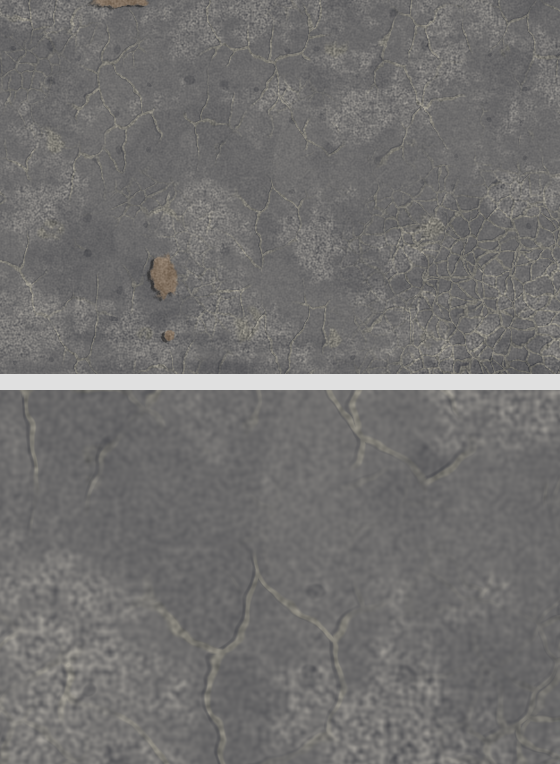
Top: the whole. Bottom: its middle third, enlarged.
This texture is drawn by a WebGL 1 fragment shader. Its source:

```glsl
precision highp float;
uniform vec2 u_resolution;

vec2 hash2(vec2 c) {
  return fract(sin(vec2(dot(c, vec2(127.1, 311.7)), dot(c, vec2(269.5, 183.3)))) * 43758.55);
}

float corner(vec2 cell, vec2 offset) {
  return dot(hash2(cell) * 2.0 - 1.0, offset);
}

float gradientNoise(vec2 p) {
  vec2 i = floor(p), f = fract(p);
  vec2 u = f * f * f * (f * (f * 6.0 - 15.0) + 10.0);
  vec2 e = vec2(1.0, 0.0);
  return mix(mix(corner(i, f), corner(i + e, f - e), u.x),
             mix(corner(i + e.yx, f - e.yx), corner(i + 1.0, f - 1.0), u.x), u.y);
}

float fbm(vec2 p) {
  float sum = 0.0, amp = 1.0;
  for (int i = 0; i < 4; i++) {
    sum += amp * gradientNoise(p);
    p = mat2(1.6, 1.2, -1.2, 1.6) * p + 17.3;
    amp *= 0.5;
  }
  return sum;
}

// Distance to the nearest border between Voronoi cells
float cellBorder(vec2 p) {
  vec2 i = floor(p), f = fract(p), nearest = vec2(0.0);
  float best = 9.0, border = 9.0;
  for (int y = -1; y <= 1; y++)
    for (int x = -1; x <= 1; x++) {
      vec2 g = vec2(float(x), float(y));
      vec2 r = g + hash2(i + g) - f;
      if (dot(r, r) < best) { best = dot(r, r); nearest = r; }
    }
  for (int y = -2; y <= 2; y++)
    for (int x = -2; x <= 2; x++) {
      vec2 g = vec2(float(x), float(y));
      vec2 r = g + hash2(i + g) - f;
      vec2 d = r - nearest;
      if (dot(d, d) > 0.0001) border = min(border, dot(0.5 * (r + nearest), normalize(d)));
    }
  return border;
}

float crackLine(vec2 p, vec2 scale, float width) {
  return 1.0 - smoothstep(0.3, 1.0, cellBorder(p * scale) / (scale.x * width));
}

// One soft round blob in a given share of the grid cells
float blobs(vec2 q, float share) {
  vec2 id = floor(q), h = hash2(id);
  float radius = mix(0.08, 0.28, h.x * h.y);
  float d = length(fract(q) - 0.35 - 0.3 * h);
  return step(1.0 - share, hash2(id + 7.0).x) * (1.0 - smoothstep(radius * 0.6, radius, d));
}

float ragged(vec2 p, vec2 center, vec2 size) {
  return 1.0 - smoothstep(0.8, 1.1, length((p - center) / size) + 0.6 * fbm(p * 28.0));
}

float brownPatches(vec2 p) {
  float m = ragged(p, vec2(0.44, 0.258), vec2(0.034, 0.055));
  m = max(m, ragged(p, vec2(0.453, 0.1), vec2(0.014, 0.016)));
  return max(m, ragged(p, vec2(0.32, 0.997), vec2(0.075, 0.016)));
}

void main() {
  vec2 p = gl_FragCoord.xy / u_resolution.y;
  vec2 warp = vec2(fbm(p * 9.0), fbm(p * 9.0 + 40.0));
  float detail = fbm(p * 24.0 + 5.0);
  float grit = gradientNoise(p * 165.0) + 0.6 * gradientNoise(p * 85.0 + 9.0);

  // Worn, gritty ground and darker smooth film
  float worn = smoothstep(-0.15, 0.4, fbm(p * 4.5 + 3.0) + 0.45 * detail);
  float film = smoothstep(0.06, 0.16, fbm(p * 4.0 + 21.0) + 0.12 * detail);
  float clump = blobs(p * 4.0 + warp * 0.15 + 2.0, 0.4) * smoothstep(-0.3, 0.2, detail);
  worn = max(worn * (1.0 - 0.75 * film), clump);
  float tone = 0.4 + 0.2 * fbm(p * 2.5 + 60.0) + 0.27 * worn - 0.13 * film;
  tone += 0.12 * detail + grit * (0.3 + 0.75 * worn);

  // Horizontal streaks and a dark lower right edge
  tone += 0.4 * gradientNoise(p * vec2(2.0, 28.0)) * (1.0 - smoothstep(0.05, 0.35, p.y));
  tone -= 0.22 * smoothstep(0.8, 1.2, p.x) * (1.0 - smoothstep(0.02, 0.08, p.y));

  // Small dark stains
  tone -= 0.28 * blobs(p * 11.0 + warp * 0.2, 0.28);

  // Raised cracks, broken up, finer and denser at the lower right
  vec2 bent = p + warp * 0.035;
  vec2 lee = bent + vec2(0.0035, -0.002);
  float dense = smoothstep(0.85, 1.2, p.x + 0.25 * warp.x) * (1.0 - smoothstep(0.4, 0.6, p.y + 0.2 * warp.y));
  float broken = smoothstep(-0.1, 0.2, fbm(p * 5.0 + 80.0) + 0.15 * detail + 0.1 * dense);
  vec2 coarse = vec2(11.0, 7.0), fine = vec2(24.0);
  float fineMask = max(dense, 0.7 * smoothstep(0.15, 0.4, fbm(p * 3.0 + 33.0)));
  float crack = max(crackLine(bent, coarse, 0.0038) * broken, crackLine(bent, fine, 0.0042) * fineMask);
  float shade = max(crackLine(lee, coarse, 0.0035) * broken, crackLine(lee, fine, 0.0035) * fineMask);
  tone -= 0.3 * shade * (1.0 - crack);
  tone += crack * (0.32 + 0.5 * grit);

  vec3 color = mix(vec3(0.34, 0.34, 0.35), vec3(0.55, 0.54, 0.525), clamp(tone, -0.4, 1.5));
  color -= vec3(0.0, 0.002, 0.022) * max(crack, clump);

  // Exposed brown base with a shadowed left rim
  float brown = brownPatches(p);
  float rim = brownPatches(p + vec2(0.009, 0.004)) * (1.0 - brown);
  color *= 1.0 - 0.45 * rim;
  color = mix(color, vec3(0.51, 0.44, 0.37) + 0.12 * detail + 0.12 * grit, 0.9 * brown);
  gl_FragColor = vec4(color, 1.0);
}
```
